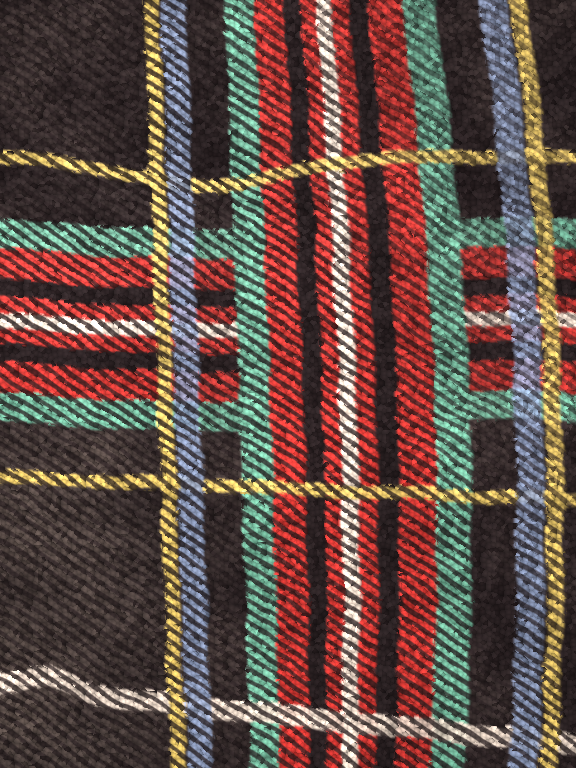
This texture is drawn by a Shadertoy shader. Its source:

```glsl
#define DARK vec3(0.14, 0.105, 0.11)
#define BROWN vec3(0.37, 0.32, 0.29)
#define RED vec3(0.80, 0.20, 0.18)
#define TEAL vec3(0.43, 0.69, 0.58)
#define BLUE vec3(0.53, 0.59, 0.72)
#define YELLOW vec3(0.93, 0.79, 0.40)
#define WHITE vec3(0.95, 0.87, 0.80)
#define TWILL_PITCH 0.118
#define TWILL_SLANT 0.66
#define EDGE_SOFT 0.014
#define TUFTS 21.0
#define HEIGHT 7.68

vec2 hash2(vec2 p) {
    vec2 k = vec2(dot(p, vec2(127.1, 311.7)), dot(p, vec2(269.5, 183.3)));
    return fract(sin(k) * 43758.55);
}

// Cellular noise: distance to the nearest tuft, and that tuft's random value
vec2 cellular(vec2 p) {
    vec2 cell = floor(p), f = fract(p), best = vec2(8.0, 0.0);
    for (int j = -1; j <= 1; j++)
    for (int i = -1; i <= 1; i++) {
        vec2 o = vec2(i, j), r = hash2(cell + o);
        float d = length(o + r - f);
        if (d < best.x) best = vec2(d, r.x);
    }
    return best;
}

// Layered sines for folds and worn patches, about -1 to 1
float folds(vec2 p) {
    float sum = 0.0, amp = 0.5;
    for (int i = 0; i < 4; i++) {
        sum += amp * sin(p.x + 1.7 * sin(p.y)) * cos(p.y - 0.8 * p.x);
        p = mat2(1.4, 1.1, -1.1, 1.4) * p + 2.3;
        amp *= 0.6;
    }
    return sum;
}

float bell(float x, float width) {
    return exp(-x * x / (width * width));
}

// Coverage of a stripe of the given half width
float stripe(float d, float halfWidth) {
    float e = EDGE_SOFT + 0.7 * HEIGHT / iResolution.y;
    return 1.0 - smoothstep(halfWidth - e, halfWidth + e, abs(d));
}

// Mirrored band: teal, red, black, red, white core
vec3 band(vec3 ground, float d) {
    vec3 c = mix(ground, TEAL, stripe(d, 1.08));
    c = mix(c, RED, stripe(d, 0.77));
    c = mix(c, DARK, stripe(d, 0.44));
    c = mix(c, RED, stripe(d, 0.25));
    return mix(c, WHITE, stripe(d, 0.08));
}

void mainImage(out vec4 fragColor, in vec2 fragCoord) {
    // Cloth coordinates, y measured downwards from the top edge
    vec2 p = fragCoord / iResolution.y * HEIGHT;
    p.y = HEIGHT - p.y;
    vec2 tuft = cellular(p * TUFTS);
    float wear = folds(p * 1.5);
    vec2 q = p + 0.035 * (tuft.y - 0.5) + 0.012 * sin(p.yx * 5.0 + wear);

    // Drape: the right side curves, and is stretched
    float bend = 0.035 * (q.y - 3.3);
    bend -= 0.013 * pow(q.y - 4.0, 2.0) * smoothstep(2.0, 4.5, q.x);
    float across = q.x - 3.45 - bend;
    across *= across > 0.0 ? 0.885 : 1.0;
    float down = (q.y - 3.24 - 0.06 * sin(q.x * 1.1 - 0.6)) * 1.07;

    // Plush ground, worn paler at the lower left
    float lowLeft = smoothstep(3.2, 0.4, p.x) * smoothstep(3.2, 5.6, p.y);
    float pale = 0.17 + 0.42 * lowLeft + 0.3 * wear;
    vec3 ground = mix(DARK, BROWN, clamp(pale, 0.0, 1.0));

    // Crossing bands, the upright one on top
    vec3 col = band(ground, down);
    col = mix(col, ground, stripe(abs(across) - 1.27, 0.2) * stripe(down, 1.1) * 0.15);
    col = band(col, across);

    // Thin lines across
    float upper = 1.57 + 0.29 * bell(q.x - 2.05, 1.1);
    float lower = 4.77 + 0.04 * q.x;
    float base = 6.87 + 0.1 * q.x - 0.15 * bell(q.x - 0.5, 0.35);
    col = mix(col, YELLOW, 0.92 * max(stripe(q.y - upper, 0.065), stripe(q.y - lower, 0.065)));
    col = mix(col, WHITE, 0.92 * stripe(q.y - base, 0.105));

    // Blue and yellow pair on each side
    float side = abs(across);
    col = mix(col, BLUE, 0.9 * stripe(side - 1.6, 0.125));
    col = mix(col, YELLOW, 0.95 * stripe(side - 1.82, 0.075));

    // Diagonal twill: dark gaps, blurred towards the upper right
    float phase = (q.y - TWILL_SLANT * q.x + 0.06 * wear) / TWILL_PITCH;
    float rib = smoothstep(-0.65, 0.45, sin(6.2832 * phase) + 0.7 * (tuft.y - 0.5));
    float fuzzy = smoothstep(3.0, 6.0, p.x + 0.5 * (3.0 - p.y));
    float thread = mix(rib, 0.35 + 0.5 * tuft.y, 0.55 * fuzzy);
    vec3 gap = mix(DARK, col, 0.24);
    col = mix(gap, col, thread);

    // Pile shading, faded patches and light falloff
    float pile = 1.16 - 0.42 * tuft.x + 0.3 * (tuft.y - 0.5);
    col *= pile * (1.0 + 0.16 * wear);
    float shine = bell(length(p - vec2(2.6, 1.9)), 2.0) + bell(length(p - vec2(0.6, 2.7)), 1.0);
    col += 0.09 * shine * thread * dot(col, vec3(0.4)) + 0.035 * tuft.y;
    col *= 1.06 - 0.12 * smoothstep(2.5, 5.5, length(p - vec2(2.6, 3.6)));
    fragColor = vec4(clamp(col, 0.0, 1.0), 1.0);
}
```
